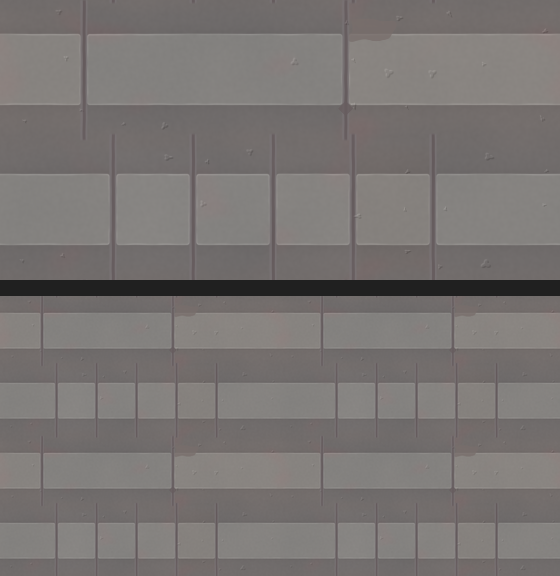
Top, the tile; bottom, the same tile 2 across and 2 down.
Write a WebGL 2 fragment shader that draws this texture.

```glsl
#version 300 es
precision highp float;
// Worn stone wall: two courses of pale blocks between dark bands, split by
// vertical grooves (two wide-set above, five close-set below). Distances shape
// blocks and grooves; wrapping gradient noise and embossed chips add the wear.
uniform vec2 u_resolution;
out vec4 fragColor;

// Lengths are in tile heights; the tile is 2 wide and 1 high.
const vec2 TILE = vec2(2.0, 1.0);
const vec3 DARK_STONE = vec3(0.445, 0.425, 0.420);
const vec3 PALE_STONE = vec3(0.525, 0.512, 0.500);
const vec3 GROOVE_SIDE = vec3(0.475, 0.450, 0.460);
const vec3 GROOVE_CORE = vec3(0.385, 0.345, 0.352);
const vec3 STAIN = vec3(0.470, 0.430, 0.420);
const float BAND_HALF = 0.127;      // half height of a pale band
const float CORNER = 0.012;
const float GROOVE_HALF = 0.0135;
const float CORE_HALF = 0.0050;
const float RIM_WIDTH = 0.0035;
const float RIM_LIGHT = 0.065;
const float CHIP_GRID = 6.0;        // chip cells per tile height
const float CHIP_CHANCE = 0.45;
const float CHIP_RELIEF = 0.065;
// Per course: groove centre x, spacing, count, groove half length.
const vec4 LOWER = vec4(0.975, 0.2857, 5.0, 0.268);
const vec4 UPPER = vec4(0.767, 0.935, 2.0, 0.252);
const vec2 BROKEN_JOINT = vec2(1.2345, 0.612);
const vec2 STAIN_SPOT = vec2(1.325, 0.890);

vec2 hash2(vec2 cell) {
    uvec2 v = uvec2(ivec2(cell) + 64) * uvec2(1597u, 3571u);
    uint n = (v.x ^ v.y) * 7919u + v.x;
    n = (n ^ (n >> 13u)) * 60493u;
    n ^= n >> 15u;
    n = n * 48271u + 12345u;
    n ^= n >> 16u;
    return vec2(n & 65535u, (n * 40503u) >> 16u) / 65535.0;
}

float corner(vec2 cell, vec2 offset, vec2 period) {
    float a = 6.2832 * hash2(mod(cell, period)).x;
    return dot(vec2(cos(a), sin(a)), offset);
}

// Gradient noise wrapping over the tile; freq is in whole cells per unit.
float noise(vec2 p, vec2 freq) {
    vec2 period = TILE * freq, i = floor(p * freq), f = fract(p * freq);
    vec2 w = f * f * f * (f * (f * 6.0 - 15.0) + 10.0), e = vec2(1, 0);
    return mix(mix(corner(i, f, period), corner(i + e, f - e, period), w.x),
               mix(corner(i + e.yx, f - e.yx, period), corner(i + 1.0, f - 1.0, period), w.x), w.y);
}

float wrapDelta(float d, float size) { return mod(d + 0.5 * size, size) - 0.5 * size; }

// Signed distance to the nearest groove (x) and the index of the block (y).
vec2 nearestGroove(float x, vec4 course) {
    float last = course.z - 1.0;
    float t = wrapDelta(x - course.x, TILE.x) / course.y + 0.5 * last;
    float block = (t < 0.0 || t > last) ? last : floor(t);
    return vec2((t - clamp(floor(t + 0.5), 0.0, last)) * course.y, block);
}

// Height of small scattered three-lobed chips, at most one per cell.
float chipHeight(vec2 p) {
    vec2 cell = mod(floor(p * CHIP_GRID), TILE * CHIP_GRID);
    vec2 place = hash2(cell), kind = hash2(cell + vec2(31, 17));
    vec2 q = (fract(p * CHIP_GRID) - mix(vec2(0.25), vec2(0.75), place)) / CHIP_GRID;
    float a = 6.2832 * place.y;
    q = mat2(cos(a), sin(a), -sin(a), cos(a)) * q;
    q.x *= mix(0.8, 1.9, place.x);
    float radius = mix(0.007, 0.017, kind.y * kind.y);
    float d = length(q) - radius * (1.0 + 0.3 * sin(3.0 * atan(q.y, q.x + 1e-5)));
    return kind.x < CHIP_CHANCE ? 1.0 - smoothstep(-0.006, 0.002, d) : 0.0;
}

void main() {
    vec2 p = gl_FragCoord.xy / u_resolution * TILE;
    float soft = max(0.0018, 0.75 / u_resolution.y);
    float cloud = noise(p, vec2(3)) + 0.5 * noise(p, vec2(7, 9));
    float grain = noise(p, vec2(48)) + 0.6 * noise(p, vec2(90));
    float wear = noise(p, vec2(14, 20));
    vec3 color = DARK_STONE;

    // Blocks: tinted stone, rounded corners, worn bright rims, soft shadow.
    for (int i = 0; i < 2; i++) {
        vec4 course = i == 0 ? LOWER : UPPER;
        float dy = wrapDelta(p.y - 0.252 - 0.5 * float(i), 1.0);
        vec2 groove = nearestGroove(p.x, course);
        vec2 q = vec2(GROOVE_HALF * 0.75 - abs(groove.x), abs(dy) - BAND_HALF) + CORNER;
        float d = length(max(q, 0.0)) + min(max(q.x, q.y), 0.0) - CORNER + 0.002 * wear;
        vec2 tint = hash2(vec2(groove.y + 3.0, 9.0 + 5.0 * float(i))) - 0.5;
        vec3 shift = 0.016 * tint.x + 0.012 * tint.y * vec3(1.0, 0.0, -0.6);
        color += shift * (1.0 - smoothstep(0.18, 0.25, abs(dy)));
        color -= 0.018 * exp(-max(d, 0.0) / 0.02) * (1.0 - smoothstep(0.2, 0.25, abs(dy)));
        color = mix(color, PALE_STONE + shift, 1.0 - smoothstep(-soft, soft, d));
        float rim = exp(-pow((d + 0.002) / max(RIM_WIDTH, soft), 2.0));
        color += RIM_LIGHT * rim * clamp(0.75 + 1.1 * wear, 0.15, 1.0);
    }

    // Stains and surface mottling.
    color += 0.014 * cloud * vec3(1.0, 0.75, 0.65) + 0.008 * grain;
    color += 0.03 * smoothstep(0.2, 0.6, noise(p + 0.37, vec2(4, 6))) * vec3(0.7, -0.35, -0.2);
    float spot = length((p - STAIN_SPOT) / vec2(0.085, 0.036)) - 1.0 + 0.8 * wear;
    color = mix(color, STAIN, 0.75 * (1.0 - smoothstep(-0.06, 0.06, spot)));

    // Grooves: pale violet flanks around a dark reddish core.
    for (int i = 0; i < 2; i++) {
        vec4 course = i == 0 ? LOWER : UPPER;
        float dy = wrapDelta(p.y - 0.255 + 0.005 * float(i) - 0.5 * float(i), 1.0);
        float x = nearestGroove(p.x, course).x + 0.0015 * wear;
        float span = 1.0 - smoothstep(course.w - 0.008, course.w + 0.004, abs(dy));
        float flank = 1.0 - smoothstep(GROOVE_HALF - 0.004, GROOVE_HALF + soft, abs(x));
        float core = 1.0 - smoothstep(CORE_HALF - 0.002, CORE_HALF + soft, abs(x - 0.001));
        color = mix(color, GROOVE_SIDE, 0.7 * flank * span);
        color = mix(color, GROOVE_CORE + 0.02 * cloud, 0.8 * core * span);
    }

    // Broken joint and embossed chips lit from the upper left.
    vec2 b = abs(p - BROKEN_JOINT) / vec2(0.026, 0.032);
    color = mix(color, GROOVE_CORE + 0.02, 0.75 * (1.0 - smoothstep(0.85, 1.05, b.x + b.y + 0.4 * wear)));
    vec2 toLight = vec2(-0.002, 0.002);
    color += CHIP_RELIEF * (chipHeight(p - toLight) - chipHeight(p + toLight));
    fragColor = vec4(color, 1.0);
}
```
